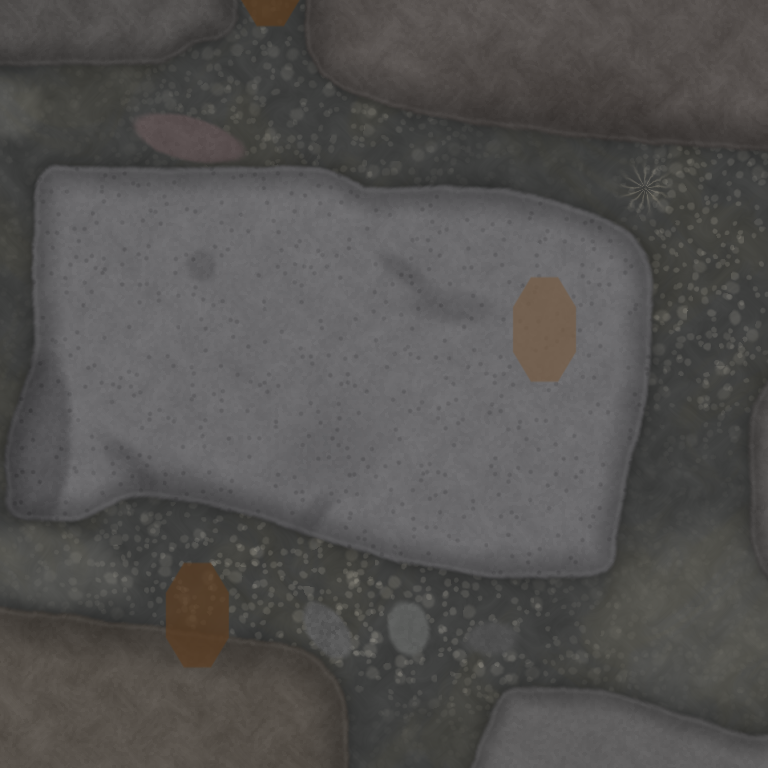
A Shadertoy shader for this texture:

```glsl
// Worn grey cobblestones in dark gritty mortar, with three faint amber spots.

vec2 hash2(vec2 p) {
    vec3 q = fract(vec3(p.xyx) * vec3(0.1031, 0.103, 0.0973));
    q += dot(q, q.yzx + 33.33);
    return fract((q.xx + q.yz) * q.zy);
}

// Cellular noise: x = distance to nearest point, y = random id of its cell
vec2 cells(vec2 p) {
    vec2 base = floor(p), best = vec2(9.0, 0.0);
    for (int j = -1; j <= 1; j++)
    for (int i = -1; i <= 1; i++) {
        vec2 c = base + vec2(i, j), h = hash2(c);
        float d = length(c + 0.15 + 0.7 * h - p);
        if (d < best.x) best = vec2(d, hash2(c + 71.0).x);
    }
    return best;
}

// Layered, warped sines, roughly -1 to 1
float waves(vec2 p) {
    float sum = 0.0, amp = 0.5;
    for (int i = 0; i < 5; i++) {
        p += 0.7 * sin(p.yx * 1.3 + float(i));
        sum += amp * sin(p.x) * cos(p.y);
        p = mat2(1.5, 1.1, -1.1, 1.5) * p + 2.3;
        amp *= 0.62;
    }
    return sum;
}

// Rounded block between left, right, bottom and top edges
float block(vec2 p, float l, float r, float b, float t, float radius) {
    vec2 q = max(vec2(l - p.x, b - p.y), vec2(p.x - r, p.y - t)) + radius;
    return length(max(q, 0.0)) + min(max(q.x, q.y), 0.0) - radius;
}

// Soft tilted oval: 1 at its centre, 0 outside
float oval(vec2 p, vec2 center, vec2 size, float tilt, float soft) {
    p -= center;
    p = mat2(cos(tilt), -sin(tilt), sin(tilt), cos(tilt)) * p;
    return 1.0 - smoothstep(1.0 - soft, 1.0 + soft, length(p / size));
}

// Stone over the ground: contact shadow, dark shoulder, then lit face
vec3 lay(vec3 ground, vec3 face, float d, float shoulder) {
    ground *= 1.0 - 0.2 * exp(-max(d, 0.0) * 90.0);
    face *= mix(0.74, 1.0, smoothstep(0.0, shoulder, -d));
    face += 0.035 * exp(-pow((d + 0.005) * 350.0, 2.0));
    return mix(ground, face, smoothstep(0.003, -0.003, d));
}

void amber(inout vec3 col, vec2 p, vec2 center, vec3 tint) {
    vec2 q = abs(p - center) / vec2(0.041, 0.068);
    float d = max(max(q.x, q.y), 0.7 * (q.x + q.y));
    col = mix(col, tint + 0.3 * (col - 0.3), smoothstep(1.03, 0.97, d));
}

void mainImage(out vec4 fragColor, in vec2 fragCoord) {
    vec2 uv = fragCoord / iResolution.xy;
    float broad = waves(uv * 13.0), fine = waves(uv * 65.0 + 4.0);
    vec2 p = uv + 0.004 * vec2(waves(uv * 28.0), waves(uv.yx * 25.0 + 8.0));
    vec2 grain = cells(uv * 190.0), pits = cells(uv * 85.0);
    float speckle = 0.022 * (grain.y - 0.5) + 0.018 * fine;

    // Mortar, dusty slabs and scattered grit
    vec3 col = vec3(0.25, 0.253, 0.25) + 0.022 * broad + 0.025 * fine;
    col -= vec3(0.0, 0.004, 0.018) * smoothstep(-0.1, 0.5, broad);
    float dust = oval(p, vec2(0.06, 0.26), vec2(0.11, 0.05), -0.15, 0.3)
               + oval(p, vec2(0.93, 0.2), vec2(0.15, 0.11), 0.2, 0.45)
               + oval(p, vec2(0.01, 0.86), vec2(0.045, 0.04), 0.0, 0.3);
    col += vec3(0.066, 0.064, 0.058) * dust;
    float joint = max(oval(uv, vec2(0.43, 0.22), vec2(0.32, 0.11), -0.2, 0.5),
                      oval(uv, vec2(0.93, 0.66), vec2(0.1, 0.2), 0.0, 0.6));
    joint = max(joint, 0.6 * oval(uv, vec2(0.4, 0.87), vec2(0.2, 0.15), 0.0, 0.6));
    for (int i = 0; i < 3; i++) {
        vec2 grit = cells(p * (38.0 + 27.0 * float(i)) + 17.0 * float(i));
        float chip = smoothstep(0.42, 0.2, grit.x) * step(0.7, grit.y);
        col += vec3(0.11, 0.105, 0.095) * chip * (0.15 + 0.7 * joint) * grit.y;
    }
    // Dry straw
    vec2 straw = uv - vec2(0.84, 0.755);
    float fan = pow(0.5 + 0.5 * sin(atan(straw.y, straw.x) * 13.0 + 2.0 * fine), 4.0);
    col += vec3(0.13, 0.12, 0.1) * fan * smoothstep(0.045, 0.01, length(straw));

    // Loose pebbles
    col = mix(col, vec3(0.35, 0.31, 0.31) + speckle,
              oval(p, vec2(0.245, 0.82), vec2(0.073, 0.027), -0.25, 0.12));
    col = mix(col, vec3(0.35) + speckle * 2.0,
              oval(p, vec2(0.426, 0.178), vec2(0.043, 0.025), -0.95, 0.15));
    col = mix(col, vec3(0.36, 0.365, 0.36) + speckle,
              oval(p, vec2(0.532, 0.182), vec2(0.026, 0.034), 0.2, 0.15));
    col = mix(col, vec3(0.31) + speckle,
              oval(p, vec2(0.64, 0.168), vec2(0.033, 0.022), 0.0, 0.3));

    // Neighbouring stones
    vec3 rough = vec3(0.315, 0.305, 0.3) + speckle + 0.022 * broad + 0.012 * fine;
    float d = block(p, -0.3, 0.31, 0.915 + 0.03 * smoothstep(0.2, 0.27, p.x), 1.3, 0.035);
    col = lay(col, rough, d, 0.05);
    d = block(p, 0.398, 1.3, 0.795 + 0.105 * exp(-4.0 * (p.x - 0.4)), 1.3, 0.05);
    vec3 warm = rough + vec3(0.02, 0.01, 0.005);
    warm -= 0.045 * oval(p, vec2(0.75, 0.87), vec2(0.16, 0.05), -0.2, 0.7);
    col = lay(col, warm, d, 0.06);
    d = block(p, -0.3, 0.455, -0.3, 0.21 - 0.13 * p.x, 0.09);
    col = lay(col, rough + vec3(0.025, 0.012, -0.008), d, 0.07);
    d = block(p, 0.61 + 0.4 * p.y, 1.3, -0.3, 0.105 - 0.06 * smoothstep(0.75, 1.0, p.x), 0.03);
    col = lay(col, vec3(0.375, 0.37, 0.37) + speckle + 0.01 * broad, d, 0.04);
    col = lay(col, rough + 0.02, block(p, 0.975, 1.3, 0.2, 0.55, 0.12), 0.03);

    // Large central stone
    float left = mix(0.006, 0.043, smoothstep(0.4, 0.56, p.y));
    float right = 0.85 - 0.048 * smoothstep(0.57, 0.25, p.y);
    float bottom = 0.352 - 0.103 * smoothstep(0.18, 0.65, p.x) - 0.03 * smoothstep(0.19, 0.09, p.x);
    float top = 0.783 - 0.027 * smoothstep(0.42, 0.49, p.x) - 0.045 * smoothstep(0.64, 0.84, p.x);
    d = block(p, left, right, bottom, top, 0.03 + 0.05 * smoothstep(0.5, 0.8, p.x) * step(0.5, p.y));
    vec3 face = vec3(0.42, 0.417, 0.425) + speckle + 0.009 * broad;
    face -= 0.05 * smoothstep(0.35, 0.12, pits.x) * step(0.8, pits.y);
    face -= 0.09 * oval(p, vec2(0.045, 0.42), vec2(0.047, 0.12), -0.1, 0.15);
    float stain = oval(p, vec2(0.263, 0.654), vec2(0.019, 0.02), 0.0, 0.3)
                + oval(p, vec2(0.53, 0.645), vec2(0.04, 0.014), -0.6, 0.6)
                + oval(p, vec2(0.59, 0.6), vec2(0.055, 0.02), -0.1, 0.6)
                + oval(p, vec2(0.165, 0.4), vec2(0.045, 0.016), -0.8, 0.6)
                + 0.7 * oval(p, vec2(0.25, 0.36), vec2(0.1, 0.03), -0.35, 0.7)
                + oval(p, vec2(0.405, 0.325), vec2(0.04, 0.014), 0.8, 0.5)
                + 0.5 * oval(p, vec2(0.42, 0.41), vec2(0.08, 0.045), 0.6, 0.8);
    face -= 0.075 * stain * (0.75 + 0.5 * fine);
    col = lay(col, face, d, 0.048);

    amber(col, uv, vec2(0.709, 0.571), vec3(0.41, 0.34, 0.275));
    amber(col, uv, vec2(0.257, 0.199), vec3(0.34, 0.255, 0.18));
    amber(col, uv, vec2(0.352, 1.034), vec3(0.34, 0.25, 0.165));
    fragColor = vec4(col, 1.0);
}
```
